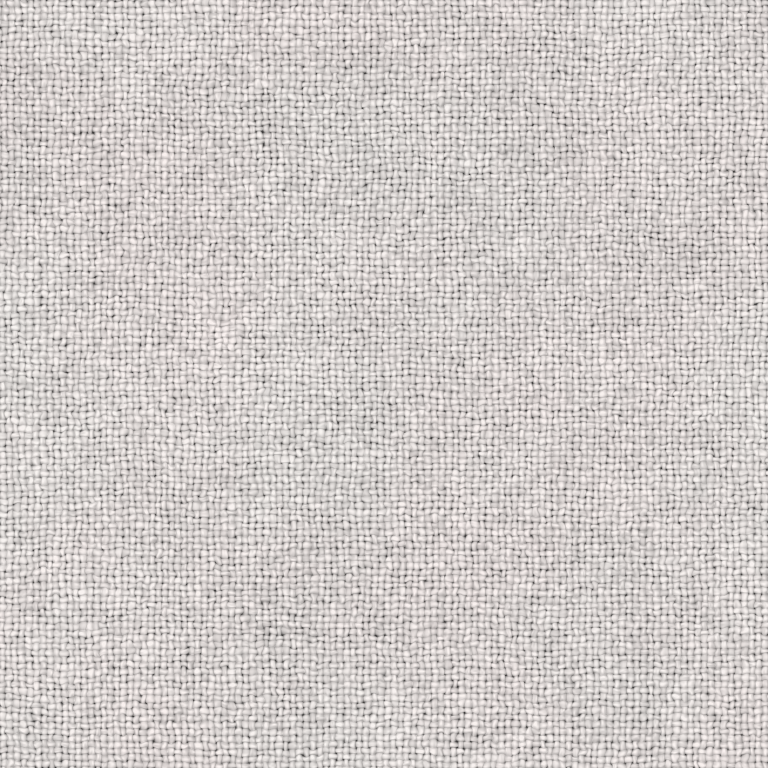
Write a Shadertoy shader that draws this texture.

```glsl
// Pale pinkish-grey linen in a plain weave with uneven yarns and small dark gaps.

const float PI = 3.14159265;
const vec2 THREADS = vec2(114.0, 116.0);
const vec3 COOL_TINT = vec3(1.012, 0.997, 0.985);
const vec3 PINK_TINT = vec3(1.024, 0.988, 0.980);

float hash(vec2 p) {
    vec3 q = fract(p.xyx * vec3(0.1031, 0.1030, 0.0973));
    q += dot(q, q.yzx + 33.33);
    return fract((q.x + q.y) * q.z);
}

// Smooth value noise from 0 to 1
float noise(vec2 p) {
    vec2 i = floor(p), f = fract(p);
    f = f * f * (3.0 - 2.0 * f);
    return mix(mix(hash(i), hash(i + vec2(1, 0)), f.x),
               mix(hash(i + vec2(0, 1)), hash(i + vec2(1, 1)), f.x), f.y);
}

float fbm(vec2 p) {
    float sum = 0.0, amp = 0.533;
    for (int i = 0; i < 4; i++) {
        sum += amp * noise(p);
        p = p * 2.03 + 17.7;
        amp *= 0.5;
    }
    return sum;
}

// Smooth random displacement of a point
vec2 wobble(vec2 p, float amount) {
    return amount * (vec2(noise(p + 11.0), noise(p + 73.0)) - 0.5);
}

// Height of one yarn: round across its width, rising and dipping along its length
float yarnHeight(float across, float along, float width, float side) {
    float r = across / width;
    return 1.0 - r * r + 0.50 * side * cos(PI * along);
}

// Half width of a yarn, with slubs along its length
float yarnWidth(float id, float along, float seed) {
    return 0.51 + 0.18 * (noise(vec2(id * 7.31 + seed, along * 0.8)) - 0.5)
                + 0.05 * (hash(vec2(id, seed)) - 0.5);
}

// Brightness of the weave at a point in thread units
float weave(vec2 p) {
    // Nearly straight yarns with stitches shifted one by one
    p += wobble(p * 0.10, 0.6) + wobble(p * 0.45 + 31.0, 0.25) + wobble(p * 1.1 + 57.0, 0.38);

    vec2 cell = floor(p), q = fract(p) - 0.5;
    float side = mod(cell.x + cell.y, 2.0) * 2.0 - 1.0;
    float warp = yarnHeight(q.x, q.y, yarnWidth(cell.x, p.y, 3.0), side);
    float weft = yarnHeight(q.y, q.x, yarnWidth(cell.y, p.x, 91.0), -side);
    bool warpOnTop = warp > weft;
    float h = clamp(max(warp, weft), 0.0, 1.5);

    // Shade from gap to crown, with gaps of varied depth
    float gapDepth = mix(0.5, 1.5, hash(floor(p + 0.5) + 5.0));
    h = 1.0 - max(1.0 - h, 0.0) * gapDepth + max(h - 1.0, 0.0);
    float tone = 0.36 + 0.56 * h - 0.125 * h * h;

    // Fibres, per-stitch variation and soft light from the upper left
    vec2 fibreScale = warpOnTop ? vec2(3.5, 1.8) : vec2(1.8, 3.5);
    tone += 0.13 * (noise(p * fibreScale + 41.0) - 0.5);
    tone += 0.06 * (hash(cell + 131.0) - 0.5);
    tone += 0.06 * (q.y - q.x) * smoothstep(0.3, 1.0, h);
    return tone;
}

void mainImage(out vec4 fragColor, in vec2 fragCoord) {
    vec2 uv = fragCoord / iResolution.xy;

    // Average a 3 by 3 grid of samples for smooth edges
    float tone = 0.0;
    for (int k = 0; k < 9; k++) {
        vec2 offset = (vec2(k % 3, k / 3) - 1.0) * 0.28;
        tone += weave((fragCoord + offset) / iResolution.xy * THREADS) / 9.0;
    }

    // Faint cloudy patches of shade and tint
    float cloud = fbm(uv * 6.0 + 4.0);
    float streak = fbm(uv * vec2(24.0, 30.0) + 9.0);
    tone += 0.04 * (cloud - 0.5) + 0.04 * (streak - 0.5);
    float pink = smoothstep(0.2, 0.8, fbm(uv * 5.0 + 47.0));
    pink = mix(pink, noise(uv * THREADS * 0.7 + 19.0), 0.3);

    vec3 color = clamp(tone + 0.008, 0.25, 0.96) * mix(COOL_TINT, PINK_TINT, pink);
    fragColor = vec4(clamp(color, 0.0, 1.0), 1.0);
}
```
